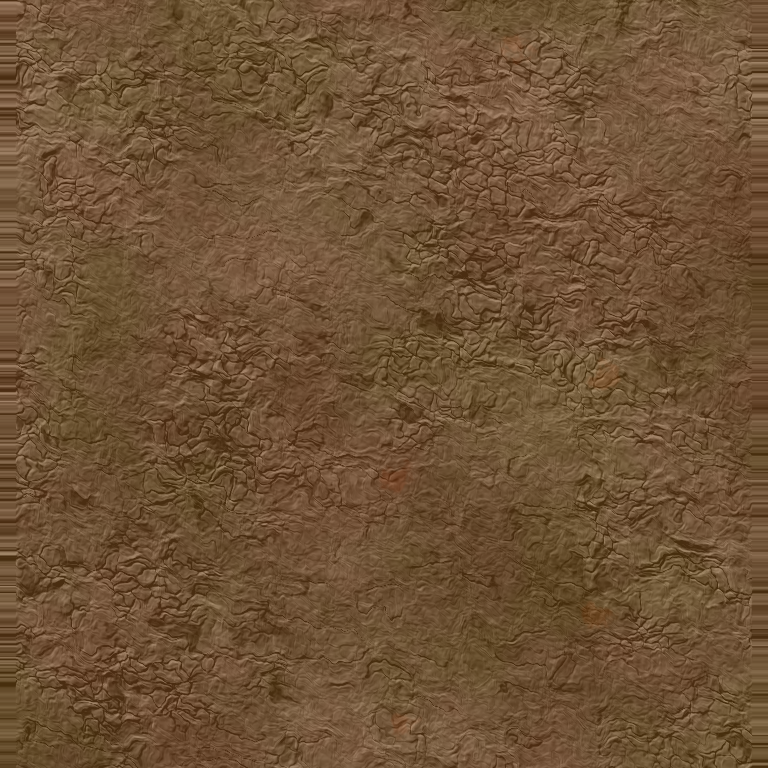
A WebGL 2 fragment shader for this texture:

```glsl
#version 300 es
precision highp float;

uniform vec2 u_resolution;
out vec4 fragColor;

// Palette
const vec3 DARK_BARK = vec3(0.30, 0.19, 0.08);
const vec3 LIGHT_BARK = vec3(0.57, 0.46, 0.35);
const vec3 ROSE_TINT = vec3(0.014, -0.004, 0.004);
const vec3 MOSS_TINT = vec3(-0.010, 0.005, -0.016);
const vec3 KNOT_TINT = vec3(0.035, -0.012, -0.022);

// Structure, in canvas units
const float SIDE_MARGIN = 0.02;
const vec2 GRAIN_STRETCH = vec2(1.0, 1.4);
const float GRAIN_TILT = 0.18;
const float WARP_AMOUNT = 0.045;
const float WARP_SCALE = 26.0;
const float RIDGE_SCALE = 27.0;
const float PLATE_SCALE = 50.0;
const float CRUMB_SCALE = 105.0;
const float FISSURE_WIDTH = 0.06;
const float KNOT_GRID = 7.0;
const float KNOT_SHARE = 0.16;

// Lighting
const vec2 LIGHT_STEP = vec2(-0.0011, 0.0023);
const float RELIEF_GAIN = 2.3;
const float CRACK_DEPTH = 0.36;
const float GRAIN_CONTRAST = 0.32;
const float BROAD_CONTRAST = 0.45;
const float BASE_TONE = 0.57;

vec2 hash2(vec2 cell) {
    uvec2 v = uvec2(ivec2(cell)) * 1664525u + 1013904223u;
    v.x += v.y * 1664525u;
    v.y += v.x * 1664525u;
    v ^= v >> 16u;
    v.x += v.y * 1664525u;
    v.y += v.x * 1664525u;
    v ^= v >> 16u;
    return vec2(v >> 8u) / 16777216.0;
}

float noise(vec2 p) {
    vec2 i = floor(p), f = fract(p);
    f = f * f * (3.0 - 2.0 * f);
    float low = mix(hash2(i).x, hash2(i + vec2(1, 0)).x, f.x);
    float high = mix(hash2(i + vec2(0, 1)).x, hash2(i + vec2(1, 1)).x, f.x);
    return mix(low, high, f.y);
}

const mat2 OCTAVE_TURN = mat2(1.6, 1.2, -1.2, 1.6);

float fbm(vec2 p) {
    float sum = 0.0, amp = 0.5;
    for (int i = 0; i < 4; i++) {
        sum += amp * noise(p);
        p = OCTAVE_TURN * p + 11.3;
        amp *= 0.5;
    }
    return sum / 0.9375;
}

float ridgedFbm(vec2 p) {
    float sum = 0.0, amp = 0.5;
    for (int i = 0; i < 4; i++) {
        sum += amp * (1.0 - abs(2.0 * noise(p) - 1.0));
        p = OCTAVE_TURN * p + 7.7;
        amp *= 0.52;
    }
    return sum;
}

// Gap between the two nearest cell centres: zero along plate borders
float plateBorder(vec2 p) {
    vec2 cell = floor(p);
    float nearest = 9.0, second = 9.0;
    for (int y = -1; y <= 1; y++)
    for (int x = -1; x <= 1; x++) {
        vec2 c = cell + vec2(x, y);
        float d = distance(p, c + hash2(c));
        second = min(second, max(nearest, d));
        nearest = min(nearest, d);
    }
    return second - nearest;
}

// x: height, y: crack darkness
vec2 barkRelief(vec2 p) {
    vec2 bend = vec2(fbm(p * WARP_SCALE), fbm(p * WARP_SCALE + 31.0)) - 0.5;
    vec2 q = p + WARP_AMOUNT * bend;
    q = GRAIN_STRETCH * vec2(q.x, q.y + GRAIN_TILT * q.x);
    float rough = smoothstep(0.36, 0.62, fbm(p * 7.0 + 4.0));

    // Plates split by broken cracks, crumbs on top
    float border = plateBorder(q * PLATE_SCALE);
    float crumbs = smoothstep(0.0, 0.5, plateBorder(q * CRUMB_SCALE + 13.0));
    float plates = 1.0 - smoothstep(0.02, 0.2, border);
    plates *= smoothstep(0.35, 0.65, noise(q * 30.0 + 5.0)) * mix(0.3, 1.0, rough);

    // Long fissures along the grain and small hollows
    float level = abs(noise(q * vec2(16.0, 48.0)) - 0.5);
    float fissures = 1.0 - smoothstep(0.0, FISSURE_WIDTH, level);
    fissures *= smoothstep(0.5, 0.72, noise(q * 22.0 + 50.0));
    float hollows = smoothstep(0.78, 0.92, noise(q * 32.0 + 80.0)) * rough;

    float crack = max(max(plates, fissures), hollows);
    float height = ridgedFbm(q * RIDGE_SCALE) * mix(0.55, 1.0, rough);
    height += 0.09 * smoothstep(0.0, 0.5, border) * rough + 0.06 * crumbs;
    return vec2(height - 0.10 * crack, crack);
}

// Sparse oval scars with ragged outlines
float knotMask(vec2 p) {
    vec2 g = p * KNOT_GRID, cell = floor(g);
    vec2 seed = hash2(cell + 90.0);
    vec2 offset = (fract(g) - mix(vec2(0.3), vec2(0.7), hash2(cell + 40.0))) * vec2(1.0, 1.4);
    float radius = length(offset) + 0.35 * (fbm(p * 60.0) - 0.5);
    return step(seed.x, KNOT_SHARE) * (1.0 - smoothstep(0.06, 0.17, radius));
}

void main() {
    vec2 p = gl_FragCoord.xy / u_resolution;
    p.x = clamp(p.x, SIDE_MARGIN, 1.0 - SIDE_MARGIN); // streaked side margins

    // Slope towards the light, cracks and broad patches
    vec2 relief = barkRelief(p);
    float slope = relief.x - barkRelief(p + LIGHT_STEP).x;
    float tone = BASE_TONE + RELIEF_GAIN * slope - CRACK_DEPTH * relief.y;
    tone += BROAD_CONTRAST * (fbm(p * 4.5 + 20.0) - 0.5) + 0.3 * (relief.x - 0.62);
    tone += GRAIN_CONTRAST * (noise(p * vec2(190.0, 240.0)) - 0.5);
    vec3 colour = mix(DARK_BARK, LIGHT_BARK, clamp(tone, -0.05, 1.2));

    // Rose, moss and scar tints
    float hue = fbm(p * 8.0 + 70.0) + 0.12 * (p.y - 0.5);
    colour += ROSE_TINT * smoothstep(0.48, 0.7, hue);
    colour += MOSS_TINT * smoothstep(0.5, 0.3, hue);
    colour += KNOT_TINT * knotMask(p);

    fragColor = vec4(clamp(colour, 0.0, 1.0), 1.0);
}
```
